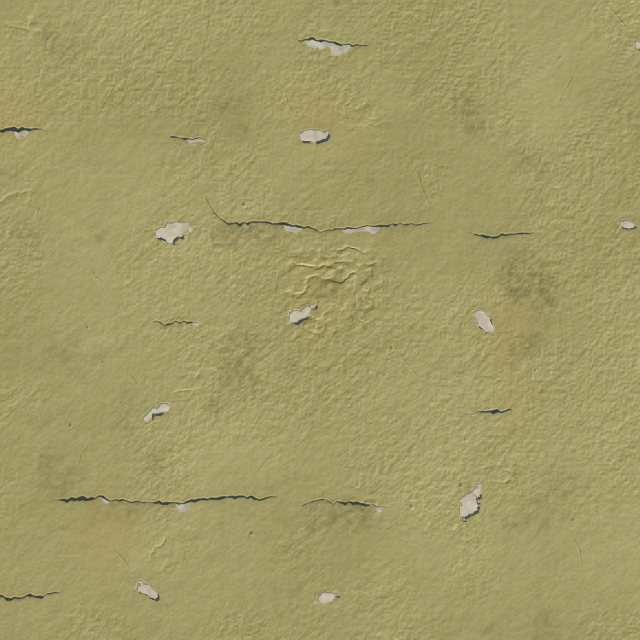
Write a Shadertoy shader that draws this texture.

```glsl
// Old olive wall paint: finely grained and wrinkled in places, with ragged
// horizontal cracks, chips down to pale plaster, pits and hairline scratches.
// Relief is a noise height field lit from the upper left; damage is scattered by loops.

#define PAINT vec3(0.640, 0.609, 0.402)
#define PLASTER vec3(0.765, 0.735, 0.650)
#define GAP_DARK vec3(0.19, 0.22, 0.23)
#define RUST vec3(0.67, 0.57, 0.36)
#define TO_LIGHT vec2(-0.6, 0.8)
#define RELIEF 0.28
#define MOTTLE 0.07
#define CRACK_WIDTH 0.0026
#define CRACKS 10
#define CHIPS 10
#define PITS 60
#define SCRATCHES 18

float hash(vec2 p) {
    return fract(sin(dot(p, vec2(127.1, 311.7))) * 43758.5453);
}

float noise(vec2 p) {
    vec2 i = floor(p), f = fract(p);
    f = f * f * (3.0 - 2.0 * f);
    return mix(mix(hash(i), hash(i + vec2(1, 0)), f.x),
               mix(hash(i + vec2(0, 1)), hash(i + vec2(1, 1)), f.x), f.y);
}

float fbm(vec2 p) {
    float sum = 0.0, amp = 0.5;
    for (int i = 0; i < 4; i++) {
        sum += amp * noise(p);
        p = p * 2.1 + 17.3;
        amp *= 0.5;
    }
    return sum / 0.9375;
}

// Evenly spread positions for numbered features
vec2 scatter(float id, vec2 start) {
    return fract(start + id * vec2(0.7549, 0.5698));
}

float coverage(float d) {
    float aa = 0.8 / iResolution.y;
    return 1.0 - smoothstep(-aa, aa, d);
}

// Paint surface: fine grain everywhere, flaking wrinkles inside a few patches
float height(vec2 p, float rough, float wrinkled) {
    float h = 0.5 * noise(p * 27.0) + 0.4 * noise(p * 65.0 + 5.0);
    h += rough * (0.42 * noise(p * 140.0) + 0.28 * noise(p * 290.0));
    vec2 w = p * vec2(34.0, 52.0) + 3.0 * fbm(p * 24.0);
    float ridge = 1.0 - abs(2.0 * noise(w) - 1.0);
    float fold = smoothstep(0.5, 1.0, ridge) + 0.6 * noise(p * 95.0 + 8.0);
    return h + wrinkled * 1.2 * fold;
}

float wrinkleMask(vec2 p) {
    float mask = 0.0;
    for (int i = 0; i < 7; i++) {
        float radius = i == 0 ? 0.11 : 0.05;
        vec2 q = p - scatter(float(i), vec2(0.52, 0.55));
        float r = length(q * vec2(0.9, 1.2)) + 0.1 * (fbm(p * 20.0) - 0.5);
        mask = max(mask, (i == 0 ? 1.0 : 0.4) * (1.0 - smoothstep(radius * 0.5, radius, r)));
    }
    return mask;
}

// Ragged, mostly horizontal split; the first two are long
void crack(inout vec3 col, vec2 p, float id) {
    vec2 q = p - scatter(id, vec2(0.5, 0.65));
    float len = id < 2.0 ? 0.18 : mix(0.025, 0.085, hash(vec2(id, 3.0)));
    float t = q.x / len;
    if (abs(t) > 1.0) return;
    float along = q.x + id * 7.3, taper = sqrt(1.0 - t * t);
    float hook = id < 1.0 ? max(-t - 0.78, 0.0) * 4.5 : 0.0;
    float bend = 0.016 * (noise(vec2(along * 10.0, id)) - 0.5)
               + 0.006 * (noise(vec2(along * 60.0, id)) - 0.5)
               + 0.004 * (noise(vec2(along * 160.0, id)) - 0.5)
               + 0.2 * (hash(vec2(id, 8.0)) - 0.5) * q.x + 0.05 * hook * hook;
    float slope = 0.45 * hook / len;
    float d = (q.y - bend) / sqrt(1.0 + slope * slope);
    float n = 0.65 * noise(vec2(along * 40.0, id + 0.5)) + 0.35 * noise(vec2(along * 170.0, id));
    float width = CRACK_WIDTH * taper * (0.15 + 2.4 * n * n * n);
    float gap = 0.014 * taper * smoothstep(0.68, 0.9, noise(vec2(along * 24.0, 4.0)));
    gap *= 0.3 + 1.2 * noise(vec2(along * 130.0, q.y * 60.0));

    // Soft shade, lit lip, bared plaster, dark opening
    col *= 1.0 - 0.16 * taper * exp(-abs(d + 0.001) / 0.004);
    col += 0.12 * taper * coverage(abs(d - width - 0.0016) - 0.0008);
    float bare = coverage(abs(d + width + 0.5 * gap) - 0.5 * gap);
    vec3 floorColor = PLASTER * (0.84 + 0.2 * noise(p * 120.0));
    col = mix(col, floorColor, bare * smoothstep(0.001, 0.005, gap));
    col = mix(col, GAP_DARK, 0.9 * coverage(abs(d) - width) * smoothstep(0.0, 0.0008, width));
}

float chipDistance(vec2 q, float id) {
    float size = mix(0.007, 0.021, hash(vec2(id, 21.0)));
    float angle = 3.0 * hash(vec2(id, 5.0)), c = cos(angle), s = sin(angle);
    vec2 r = mat2(c, s, -s, c) * q * vec2(0.7, 1.5);
    r += 0.35 * size * (vec2(noise(q * 90.0 + id), noise(q * 90.0 - id)) - 0.5);
    return length(r) - size * (0.05 + 1.7 * fbm(q * 65.0 + id * 9.0));
}

// Missing flake: plaster floor, shaded upper rim, broken dark lower edge
void chip(inout vec3 col, vec2 p, float id) {
    vec2 q = p - scatter(id, vec2(0.47, 0.51));
    if (length(q) > 0.07) return;
    float d = chipDistance(q, id);
    float lightSide = chipDistance(q + TO_LIGHT * 0.0025, id);
    float farSide = chipDistance(q + TO_LIGHT * 0.005, id);
    float broken = smoothstep(0.35, 0.6, noise(q * 70.0 + id * 3.0));
    col *= 1.0 - 0.10 * exp(-max(d, 0.0) / 0.004);
    col += 0.10 * coverage(d - 0.0025) * (1.0 - coverage(d));
    col = mix(col, GAP_DARK, 0.75 * broken * coverage(farSide) * (1.0 - coverage(d)));
    vec3 ground = PLASTER * (0.92 + 0.14 * noise(p * 150.0));
    ground *= 0.72 + 0.28 * coverage(lightSide);
    col = mix(col, ground, coverage(d));
}

void mainImage(out vec4 fragColor, in vec2 fragCoord) {
    vec2 p = fragCoord / iResolution.y;

    // Lit paint with slight tone changes and speckle
    float rough = mix(0.6, 1.5, smoothstep(0.35, 0.65, fbm(p * 8.0 + 3.0)));
    float wrinkled = wrinkleMask(p);
    float lit = height(p, rough, wrinkled) - height(p + TO_LIGHT * 0.002, rough, wrinkled);
    vec3 col = PAINT + RELIEF * lit + MOTTLE * (fbm(p * 6.0) - 0.5);
    col += 0.02 * (noise(p * 230.0 + 40.0) - 0.5);

    // Dirty smudges and faint rust
    float smudge = smoothstep(0.62, 0.82, fbm(p * 11.0 + 31.0));
    col *= 1.0 - 0.17 * smudge * noise(p * 130.0);
    col = mix(col, RUST, 0.3 * smoothstep(0.66, 0.85, fbm(p * 6.0 + 57.0)));

    // Hairline scratches, mainly upright
    for (int i = 0; i < SCRATCHES; i++) {
        float id = float(i), a = 1.57 + 1.6 * (hash(vec2(id, 2.0)) - 0.5);
        vec2 dir = vec2(cos(a), sin(a)), q = p - scatter(id, vec2(0.13, 0.29));
        float u = dot(q, dir), v = dot(q, vec2(-dir.y, dir.x));
        v += 0.005 * (noise(vec2(u * 60.0, id)) - 0.5);
        float fade = 1.0 - smoothstep(0.3, 1.0, abs(u) / mix(0.012, 0.05, hash(vec2(id, 6.0))));
        fade *= 0.4 + 0.8 * noise(vec2(u * 120.0, id));
        col += fade * (0.05 * coverage(abs(v - 0.002) - 0.0007) - 0.11 * coverage(abs(v) - 0.0006));
    }

    // Small pits with a bright edge
    for (int i = 0; i < PITS; i++) {
        float id = float(i), size = mix(0.0007, 0.0034, pow(hash(vec2(id, 4.0)), 4.0));
        vec2 q = p - vec2(hash(vec2(id, 11.0)), hash(vec2(id, 12.0)));
        float r = length(q) + size * (noise(q * 400.0 + id) - 0.5);
        col += 0.12 * coverage(length(q + TO_LIGHT * size) - size);
        col = mix(col, PAINT * 0.55, 0.6 * coverage(r - size));
    }

    for (int i = 0; i < CRACKS; i++) crack(col, p, float(i));
    for (int i = 0; i < CHIPS; i++) chip(col, p, float(i));
    fragColor = vec4(clamp(col, 0.0, 1.0), 1.0);
}
```
